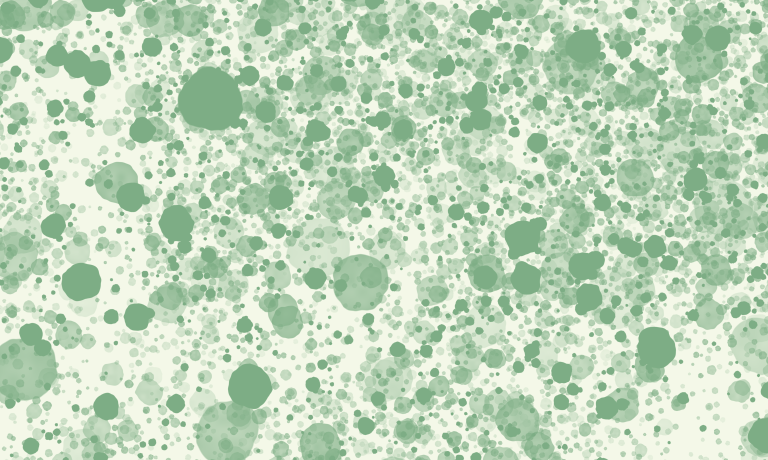
A Shadertoy shader for this pattern:

```glsl
// Overlapping translucent green paint splatters on cream paper.

vec3 hash3(vec2 p) {
    vec3 s = vec3(dot(p, vec2(127.1, 311.7)), dot(p, vec2(269.5, 183.3)), dot(p, vec2(419.2, 371.9)));
    return fract(sin(s) * 43758.545);
}

float valueNoise(vec2 p) {
    vec2 i = floor(p), f = fract(p);
    f = f * f * (3.0 - 2.0 * f);
    float bottom = mix(hash3(i).x, hash3(i + vec2(1, 0)).x, f.x);
    float top = mix(hash3(i + vec2(0, 1)).x, hash3(i + vec2(1, 1)).x, f.x);
    return mix(bottom, top, f.y);
}

// Opacity of one drop; offset is measured from its centre.
float drop(vec2 offset, float radius, float opacity, vec2 seed, float pixel) {
    float dist = length(offset);
    if (dist > radius * 1.15 + pixel) return 0.0;

    // Uneven, slightly lumpy outline
    vec2 dir = offset / max(dist, 1e-5);
    float lumps = valueNoise(dir * 1.6 + seed) - 0.5 + 0.4 * (valueNoise(dir * 4.0 + seed.yx) - 0.5);
    float edge = radius * (1.0 + 0.2 * lumps);
    float softness = max(0.7 * pixel, 0.03 * radius);
    float mask = 1.0 - smoothstep(-softness, softness, dist - edge);

    // Mottled wash with pigment gathered towards the rim
    float wash = 0.8 + 0.25 * valueNoise(offset / radius * 2.5 + seed) + 0.15 * pow(min(dist / edge, 1.0), 4.0);
    return mask * min(opacity * (opacity > 0.9 ? 1.0 : wash), 1.0);
}

void mainImage(out vec4 fragColor, in vec2 fragCoord) {
    vec2 p = fragCoord / iResolution.y;
    float pixel = 1.0 / iResolution.y;
    float bare = 1.0;

    // Layers of jittered cells, from large blots to fine specks
    for (int layer = 0; layer < 8; layer++) {
        float size = 0.19 * pow(0.72, float(layer));
        vec2 shift = vec2(17.3, 9.7) * float(layer + 1);
        vec2 q = p / size + shift;

        for (int k = 0; k < 9; k++) {
            vec2 cell = floor(q) + vec2(k % 3, k / 3) - 1.0;
            vec3 place = hash3(cell + 31.0 * float(layer));
            vec3 look = hash3(cell + 57.0 * float(layer) + 7.5);
            vec2 centre = cell + place.xy;

            // Drops gather in loose clusters
            float crowd = valueNoise((centre - shift) * size * 4.5 + 3.0);
            if (place.z > 0.2 + 0.95 * crowd) continue;

            float radius = size * mix(0.15, 0.36, look.x);
            float opacity = look.y > 0.83 ? 1.0 : mix(0.12, 0.7, look.z);
            bare *= 1.0 - drop((q - centre) * size, radius, opacity, cell * 3.7, pixel);
        }
    }

    vec3 paper = vec3(0.955, 0.973, 0.908);
    vec3 paint = vec3(0.49, 0.68, 0.52);
    fragColor = vec4(mix(paint, paper, bare), 1.0);
}
```
